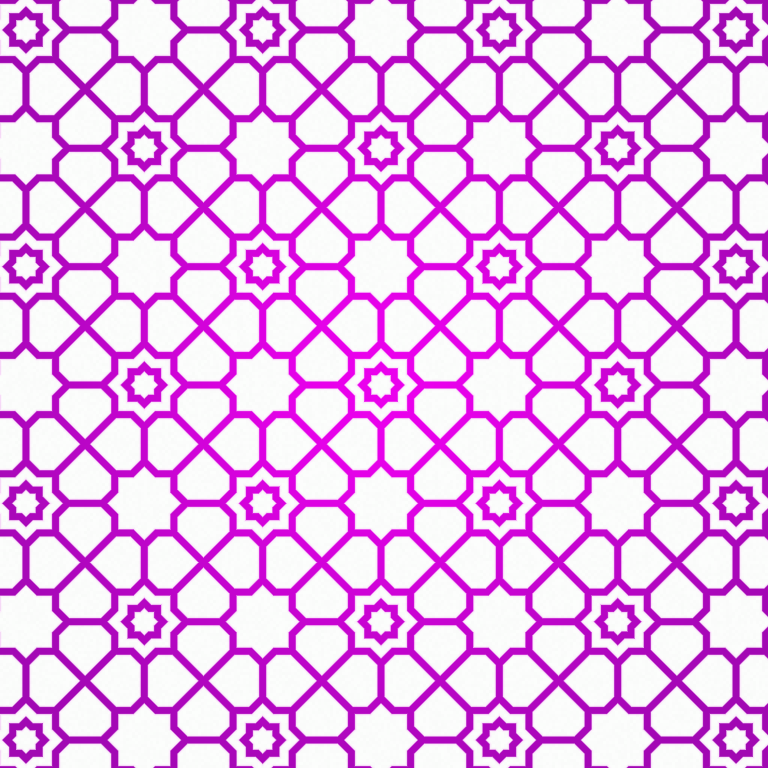
This pattern is drawn by a Shadertoy shader. Its source:

```glsl
// Eight-pointed star lattice: star outlines joined by straight and diagonal ribs,
// with a smaller star nested in every other cell. Built from folded distance
// functions and coloured by a radial magenta-to-violet gradient.

#define PITCH 0.1541                      // spacing of star centres
#define CENTRE vec2(0.4961, 0.4987)       // centre of a nested star
#define STAR_SIZE 0.25                    // half side of large star, in cells
#define NESTED_SIZE 0.112                 // half side of small star, in cells
#define LINE_WIDTH 0.060                  // stroke width, in cells
#define SOFTNESS 0.0011                   // half width of the stroke edge
#define HALO 0.09                         // strength of the pale fringe
#define GRAIN 0.012                       // paper variation
#define PAPER vec3(0.990, 0.995, 0.990)
#define INNER_INK vec3(0.920, 0.000, 0.930)
#define OUTER_INK vec3(0.630, 0.030, 0.700)

float hash(vec2 p) {
    return fract(sin(dot(p, vec2(127.1, 311.7))) * 43758.5453);
}

// Union of a square and the same square turned by 45 degrees; q is folded.
float starDistance(vec2 q, float size) {
    float square = max(q.x, q.y);
    float diamond = (q.x + q.y) * 0.70711;
    return min(square, diamond) - size;
}

// Distance to the nearest stroke centre line, in cells.
float latticeDistance(vec2 grid) {
    vec2 cell = floor(grid + 0.5);
    vec2 q = abs(grid - cell);
    float star = starDistance(q, STAR_SIZE);
    float d = abs(star);

    // Ribs leave the star tips and corners
    if (star > 0.0) {
        float axisRib = min(q.x, q.y);
        float diagonalRib = abs(q.x - q.y) * 0.70711;
        d = min(d, min(axisRib, diagonalRib));
    }

    // Nested star on alternating cells
    if (mod(cell.x + cell.y, 2.0) < 0.5)
        d = min(d, abs(starDistance(q, NESTED_SIZE)));
    return d;
}

void mainImage(out vec4 fragColor, in vec2 fragCoord) {
    vec2 uv = fragCoord / iResolution.xy;
    float pixel = 1.0 / min(iResolution.x, iResolution.y);

    // Signed distance to the stroke edge, in canvas units
    float edge = (latticeDistance((uv - CENTRE) / PITCH) - 0.5 * LINE_WIDTH) * PITCH;
    float soft = max(SOFTNESS, 0.7 * pixel);
    float stroke = 1.0 - smoothstep(-soft, soft, edge);
    float fringe = HALO * (1.0 - smoothstep(0.0, 0.0035, edge));

    // Radial ink gradient on faintly uneven paper
    float radius = length(uv - 0.5);
    vec3 ink = mix(INNER_INK, OUTER_INK, smoothstep(0.0, 0.65, radius));
    vec3 paper = PAPER - GRAIN * hash(floor(uv * 256.0));

    vec3 color = mix(paper, vec3(1.0, 0.0, 1.0), fringe);
    color = mix(color, ink, stroke);
    fragColor = vec4(color, 1.0);
}
```
